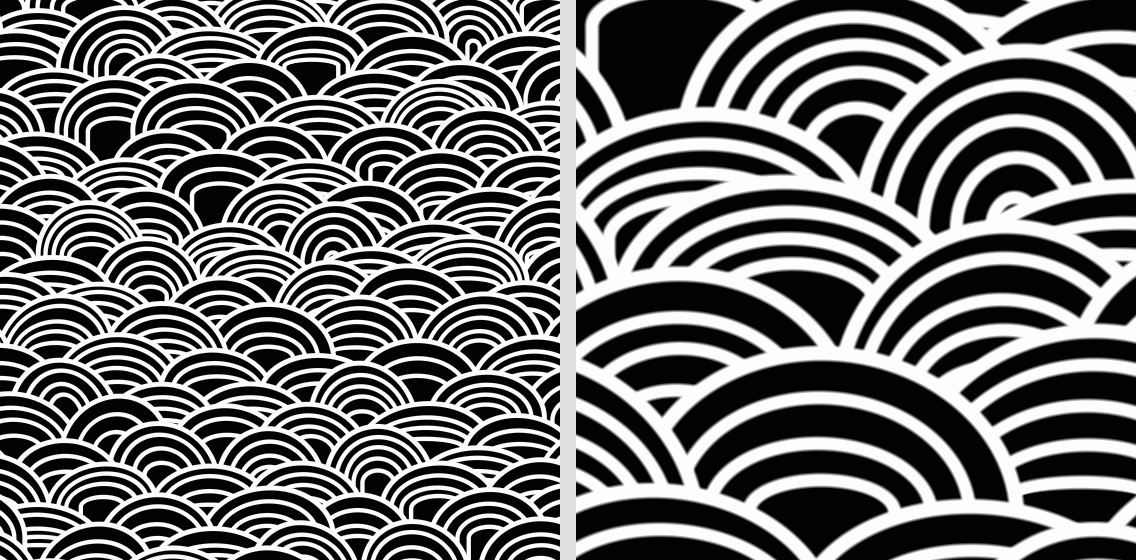
Left, the full canvas; right, a detail of the centre.
Write a Shadertoy shader that draws this pattern.

```glsl
// Overlapping hand-drawn wave scales: staggered rows of half-ellipse mounds,
// painted from the back row to the front. Each mound is black with a white rim
// and nested white arcs whose spacing varies from mound to mound and arc to arc.

const vec3  INK         = vec3(0.008);
const vec3  PAPER       = vec3(0.992);
const vec2  CELL        = vec2(0.190, 0.056);   // column and row spacing
const vec2  JITTER      = vec2(0.060, 0.034);   // full range of the scatter
const vec2  SMALLEST    = vec2(0.098, 0.078);   // half width and height
const vec2  LARGEST     = vec2(0.122, 0.112);
const float RIM_WIDTH   = 0.0088;
const float ARC_WIDTH   = 0.0078;
const vec2  GAP_RANGE   = vec2(0.0185, 0.0265); // arc spacing at the crown
const vec2  SIDE_RANGE  = vec2(0.72, 1.05);     // side spacing over crown spacing
const vec2  GAP_VARIETY = vec2(0.72, 1.28);     // change from arc to arc
const float ARC_DRIFT   = 0.005;                // sideways wander of the arcs
const float TILT        = 0.22;                 // full range of the lean
const float EDGE        = 0.0019;               // softness of edges
const int   MAX_ARCS    = 8;

vec4 hash4(vec2 cell) {
    vec4 p = fract(cell.xyxy * vec4(0.1031, 0.1030, 0.0973, 0.1099));
    p += dot(p, p.wzxy + 33.33);
    return fract((p.xxyz + p.yzzw) * p.zywx);
}

// Signed distance to an arch: half an ellipse standing on straight sides.
float archDistance(vec2 p, vec2 radii) {
    vec2 q = vec2(p.x, max(p.y, 1e-4)) / radii;
    float e = length(q);
    return (e - 1.0) * e / length(q / radii);
}

float fill(float d) {
    float softness = max(EDGE, 1.0 / iResolution.y);
    return clamp(0.5 - d / softness, 0.0, 1.0);
}

// Distance to the nearest white stroke: the rim, then the arcs inside it.
float strokeDistance(vec2 p, vec2 radii, float rim, vec2 cell) {
    vec4 style = hash4(cell + 71.0);
    float crownGap = mix(GAP_RANGE.x, GAP_RANGE.y, style.x);
    float sideGap = crownGap * mix(SIDE_RANGE.x, SIDE_RANGE.y, style.y);
    float nearest = -rim - RIM_WIDTH;
    radii -= 0.5 * RIM_WIDTH;
    for (int k = 0; k < MAX_ARCS; k++) {
        vec4 vary = hash4(cell + float(k) * 13.7 + 151.0);
        vec2 variety = mix(vec2(GAP_VARIETY.x), vec2(GAP_VARIETY.y),
                           vec2(mix(vary.x, vary.y, 0.5), vary.x));
        radii -= vec2(sideGap, crownGap) * variety;
        if (min(radii.x, radii.y) < ARC_WIDTH) break;
        p.x += (vary.z - 0.5) * ARC_DRIFT;
        nearest = min(nearest, abs(archDistance(p, radii)) - 0.5 * ARC_WIDTH);
    }
    return nearest;
}

// Paints one mound over the colour behind it.
vec3 paintMound(vec3 behind, vec2 uv, vec2 cell) {
    vec4 place = hash4(cell);
    vec4 shape = hash4(cell + 37.0);
    float stagger = 0.5 * mod(cell.y, 2.0);
    vec2 base = (cell + vec2(0.5 + stagger, 0.0)) * CELL + (place.xy - 0.5) * JITTER;
    vec2 radii = mix(SMALLEST, LARGEST, shape.xy);

    vec2 p = uv - base;
    p.x += (place.z - 0.5) * TILT * max(p.y, 0.0);
    float rim = archDistance(p, radii);
    float coverage = fill(rim);
    if (coverage <= 0.0) return behind;

    float white = fill(strokeDistance(p, radii, rim, cell));
    return mix(behind, mix(INK, PAPER, white), coverage);
}

void mainImage(out vec4 fragColor, in vec2 fragCoord) {
    // The offset keeps all cell numbers positive.
    vec2 uv = fragCoord / iResolution.y + 4.0 * CELL.x;
    float homeRow = floor(uv.y / CELL.y);
    vec3 color = INK;

    // Higher rows lie further back, so they come first.
    for (int j = 3; j >= -3; j--) {
        float row = homeRow + float(j);
        float parity = mod(row, 2.0);
        float column = floor(uv.x / CELL.x - 0.5 * parity);
        // Alternate rows overlap to the left and to the right.
        float direction = 2.0 * parity - 1.0;
        for (int i = -1; i <= 1; i++) {
            color = paintMound(color, uv, vec2(column + float(i) * direction, row));
        }
    }
    fragColor = vec4(color, 1.0);
}
```
